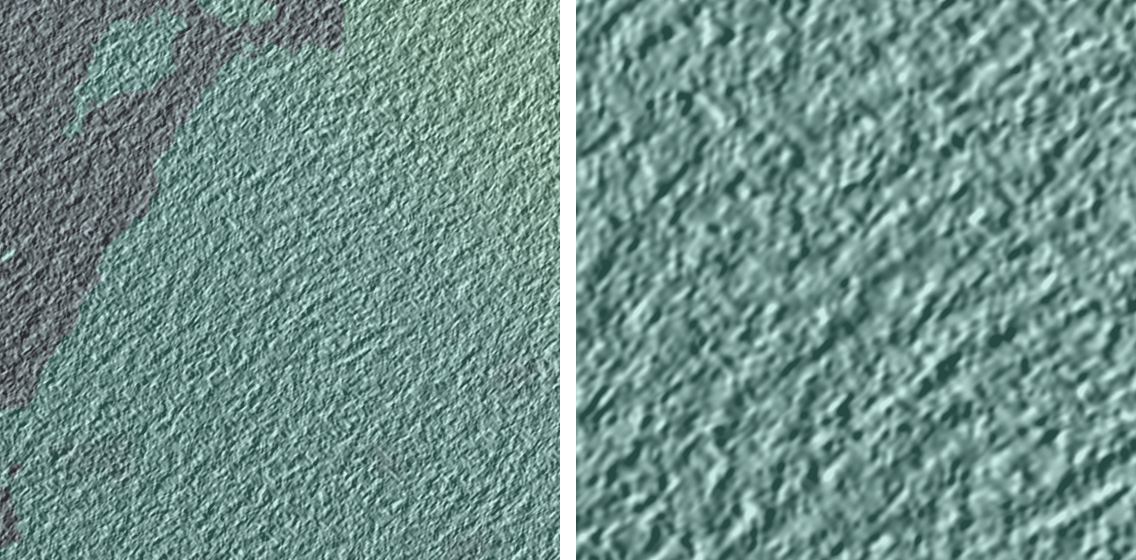
Left, the full canvas; right, a detail of the centre.
Reproduce this texture procedurally as a Shadertoy shader.

```glsl
// Embossed green sheet with slanted wrinkles and worn grey patches in the upper left corner.
#define RIDGE_ANGLE 0.63
#define CONTRAST 1.42
#define COARSE 0.28
#define MEDIUM 0.50
#define FINE 0.56
#define EDGE_SOFTNESS 0.004
#define GREEN_DARK vec3(0.18, 0.31, 0.29)
#define GREEN_LIGHT vec3(0.69, 0.82, 0.80)
#define GREY_DARK vec3(0.18, 0.19, 0.20)
#define GREY_LIGHT vec3(0.62, 0.68, 0.69)
#define WARM_TINT vec3(0.05, 0.04, -0.01)

float hash(vec2 p) {
    vec3 q = fract(vec3(p.xyx) * 0.1031);
    q += dot(q, q.yzx + 33.33);
    return fract((q.x + q.y) * q.z);
}

float noise(vec2 p) {
    vec2 cell = floor(p), f = fract(p);
    f = f * f * (3.0 - 2.0 * f);
    float low = mix(hash(cell), hash(cell + vec2(1, 0)), f.x);
    float high = mix(hash(cell + vec2(0, 1)), hash(cell + vec2(1, 1)), f.x);
    return mix(low, high, f.y);
}

// Fractal noise centred on zero
float fbm(vec2 p) {
    float sum = 0.0, amplitude = 0.5;
    for (int i = 0; i < 5; i++) {
        sum += amplitude * (noise(p) - 0.5);
        p = mat2(1.6, 1.2, -1.2, 1.6) * p + 7.3;
        amplitude *= 0.5;
    }
    return sum;
}

mat2 rotation(float a) {
    return mat2(cos(a), -sin(a), sin(a), cos(a));
}

// Light minus shadow on a bumpy height field, lit along the given step
float emboss(vec2 p, vec2 lightStep) {
    return noise(p - lightStep) - noise(p + lightStep);
}

// Wrinkles at three scales, stretched along the ridge direction
float relief(vec2 uv) {
    vec2 p = rotation(RIDGE_ANGLE) * uv;
    p += 0.006 * vec2(fbm(uv * 40.0), fbm(uv * 40.0 + 41.0));
    p.y += 0.024 * fbm(uv * 4.0 + 13.0);
    float strength = 0.95 + 0.5 * fbm(uv * 9.0 + 5.0);
    float coarse = emboss(p * vec2(34.0, 84.0) + 90.0, vec2(-0.08, 0.42));
    float medium = emboss(p * vec2(82.0, 155.0) + 30.0, vec2(-0.18, 0.40));
    float fine = emboss(rotation(0.2) * p * vec2(175.0, 250.0) + 60.0, vec2(-0.25, 0.38));
    return strength * (COARSE * coarse + MEDIUM * medium) + FINE * fine;
}

// Signed extent of an ellipse, positive inside
float blob(vec2 uv, vec2 centre, vec2 radius, float angle) {
    vec2 q = rotation(angle) * (uv - centre) / radius;
    return (1.0 - length(q)) * min(radius.x, radius.y);
}

// Share of grey: a worn corner with green islands, plus spots on the left edge
float greyMask(vec2 uv) {
    float rough = 0.075 * fbm(uv * 11.0 + 3.0) + 0.045 * fbm(uv * 50.0);
    float slope = min(0.21 + 1.7 * uv.x, 0.875 + 0.06 * uv.x);
    float border = max(0.30 + 0.15 * uv.x, slope);
    float corner = min(0.6 * (uv.y - border), 0.61 - uv.x);
    float island = blob(uv, vec2(0.20, 0.86), vec2(0.14, 0.045), 0.65);
    island = max(island, blob(uv, vec2(0.25, 0.91), vec2(0.05, 0.04), -0.7));
    island = max(island, blob(uv, vec2(0.44, 0.985), vec2(0.05, 0.022), 0.1));
    island = max(island, blob(uv, vec2(0.02, 0.55), vec2(0.03, 0.022), 0.5));
    float spots = blob(uv, vec2(0.025, 0.17), vec2(0.03, 0.020), 0.6);
    spots = max(spots, blob(uv, vec2(0.0, 0.07), vec2(0.022, 0.05), 0.0));
    float d = max(min(corner, -island), spots) + rough;
    return smoothstep(-EDGE_SOFTNESS, EDGE_SOFTNESS, d);
}

void mainImage(out vec4 fragColor, in vec2 fragCoord) {
    vec2 uv = fragCoord / iResolution.y;
    float grey = greyMask(uv);

    // Relief shading and slow brightness drift
    float light = 0.49 + CONTRAST * relief(uv);
    light += 0.10 * (smoothstep(0.3, 1.8, uv.x + uv.y) - 0.4) + 0.04 * fbm(uv * 3.0);
    light = clamp(light, -0.05, 1.2);

    // Paint colours, with a warm tint at the upper right and faint stains
    vec3 green = mix(GREEN_DARK, GREEN_LIGHT, light);
    green += WARM_TINT * smoothstep(1.1, 2.0, uv.x + uv.y);
    float stain = smoothstep(0.16, 0.30, fbm(uv * 6.0 + 70.0));
    vec3 bare = mix(GREY_DARK, GREY_LIGHT, light);
    vec3 colour = mix(green, bare, max(grey, 0.3 * stain));
    fragColor = vec4(clamp(colour, 0.0, 1.0), 1.0);
}
```
